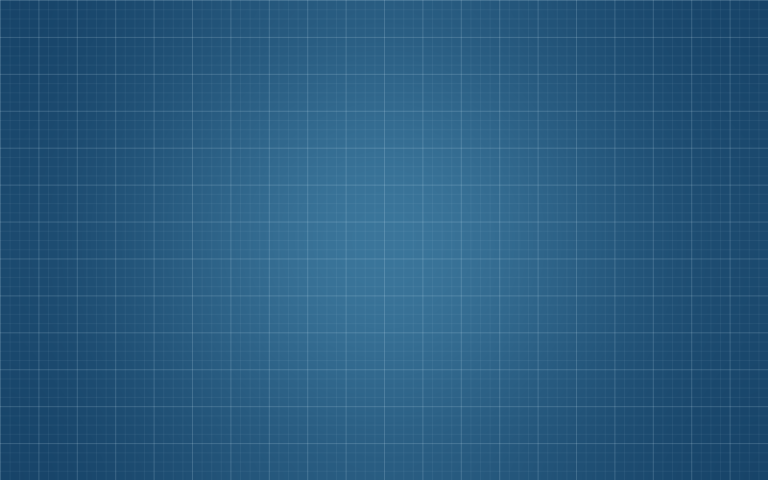
This pattern is drawn by a Shadertoy shader. Its source:

```glsl
// Blueprint graph paper: fine white grid on blue with a soft central glow

// Pixel coverage of evenly spaced lines; everything in canvas heights
float gridLine(float position, float spacing, float width, float pixel) {
    float d = abs(fract(position / spacing + 0.5) - 0.5) * spacing;
    return clamp((0.5 * (width + pixel) - d) / pixel, 0.0, min(1.0, width / pixel));
}

// Distance from the centre that flattens at the edges, so the glow wraps
vec2 wrapDistance(vec2 t) {
    return 1.05 * t * (1.0 - pow(t, vec2(6.0)) / 7.0);
}

void mainImage(out vec4 fragColor, in vec2 fragCoord) {
    vec2 uv = fragCoord / iResolution.xy;
    float aspect = iResolution.x / iResolution.y;
    float pixel = 1.0 / iResolution.y;

    // Radial glow fading to deep blue
    vec2 fromCentre = wrapDistance(abs(2.0 * uv - 1.0)) * vec2(aspect, 1.0);
    float glow = exp(-0.72 * dot(fromCentre, fromCentre));
    vec3 color = mix(vec3(0.072, 0.24, 0.385), vec3(0.23, 0.46, 0.605), glow);

    // Major cells, each split into four minor ones; lines start at the top left
    float lineWidth = 0.0021;
    vec2 cell = vec2(aspect, 1.0) / vec2(20.0, 13.0);
    vec2 position = vec2(uv.x * aspect, 1.0 - uv.y) - 0.5 * lineWidth;
    for (int axis = 0; axis < 2; axis++) {
        float minor = gridLine(position[axis], cell[axis] / 4.0, lineWidth, pixel);
        float major = gridLine(position[axis], cell[axis], lineWidth, pixel);
        color = mix(color, vec3(0.85, 0.95, 1.0), max(0.05 * minor, 0.17 * major));
    }

    fragColor = vec4(color, 1.0);
}
```
